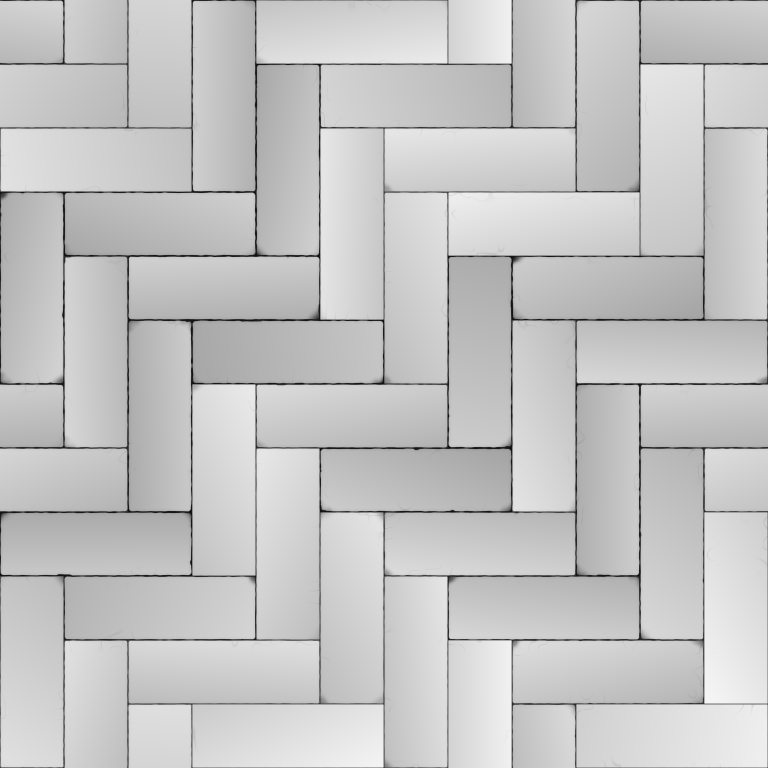
A three.js fragment shader for this texture map:

```glsl
varying vec2 vUv;

float hash(vec2 p) {
  return fract(sin(dot(p, vec2(127.1, 311.7))) * 43758.5453);
}

float noise(vec2 p) {
  vec2 i = floor(p), f = fract(p);
  f = f * f * (3.0 - 2.0 * f);
  return mix(mix(hash(i), hash(i + vec2(1.0, 0.0)), f.x),
             mix(hash(i + vec2(0.0, 1.0)), hash(i + 1.0), f.x), f.y);
}

float roundBox(vec2 p, vec2 halfSize, float radius) {
  vec2 e = abs(p) - halfSize + radius;
  return length(max(e, 0.0)) + min(max(e.x, e.y), 0.0) - radius;
}

void main() {
  // Herringbone: each diagonal step of six cells holds one flat and one upright plank
  vec2 p = vUv * 12.0;
  vec2 cell = floor(p);
  float phase = mod(cell.x + cell.y + 3.0, 6.0);
  bool lying = phase < 2.5;
  vec2 origin = cell - (lying ? vec2(phase, 0.0) : vec2(0.0, phase - 3.0));
  vec2 size = lying ? vec2(3.0, 1.0) : vec2(1.0, 3.0);
  vec2 q = p - origin;
  vec2 id = mod(origin + 0.5, 12.0);

  // Plank tone: random, drifting darker toward the upper left
  vec2 drift = cos(6.2832 * ((id + 0.5 * size) / 12.0 - vec2(0.35, 0.65)));
  float tone = clamp(0.1 + 0.85 * hash(id) - dot(drift, vec2(0.13, 0.13)), 0.0, 1.0);
  float wear = 1.0 - tone;
  float angle = 6.2832 * hash(id + 31.0);
  float slope = dot(q / size - 0.5, vec2(cos(angle), sin(angle)));
  float shade = mix(0.7, 0.885, tone) + 0.12 * slope;
  vec2 grain = q + id * 17.0;

  // Ragged edge with small chips
  float inside = -roundBox(q - 0.5 * size, 0.5 * size, 0.02 + 0.05 * wear);
  float chips = smoothstep(0.8, 1.0, noise(grain * 7.0));
  float edge = inside - 0.014 * wear * noise(grain * 14.0) - 0.02 * wear * chips;

  // Grime gathered in some corners, deepest at the tip
  vec2 corner = step(0.5 * size, q);
  float amount = wear * smoothstep(0.6, 0.95, hash(id + corner * 5.0 + 11.0));
  vec2 rim = min(q, size - q);
  float reach = rim.x + rim.y + 0.12 * (noise(grain * 9.0) - 0.5);
  float grime = smoothstep(0.3, 0.02, reach);
  shade *= 1.0 - 0.9 * amount * grime * grime;

  // Faint hairline cracks running in from the rim
  float crack = smoothstep(0.06, 0.0, abs(noise(grain * 6.0) - 0.5));
  float patches = smoothstep(0.65, 0.9, noise(grain * 1.9 + 40.0));
  shade *= 1.0 - 0.08 * crack * patches * smoothstep(0.22, 0.02, inside);

  // Joints, fainter and thinner around clean planks
  shade *= 1.0 - 0.07 * wear * smoothstep(0.06, 0.0, edge);
  float joint = mix(0.36, 0.08, smoothstep(0.15, 0.8, wear));
  shade = mix(joint, shade, smoothstep(-0.004, 0.018, edge));
  gl_FragColor = vec4(vec3(shade), 1.0);
}
```
